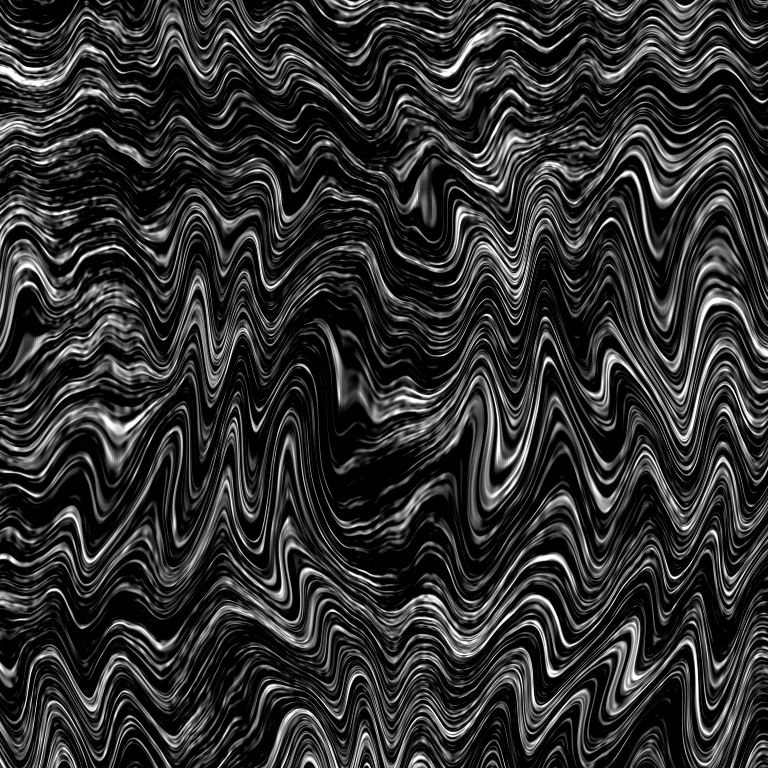
This texture is drawn by a WebGL 2 fragment shader. Its source:

```glsl
#version 300 es
precision highp float;

uniform vec2 u_resolution;
out vec4 fragColor;

// Folding of the strata
const vec2 SWAY_SCALE = vec2(4.5, 4.0);
const vec2 FOLD_SCALE = vec2(15.0, 4.5);
const vec2 CRIMP_SCALE = vec2(37.0, 11.0);
const vec2 PHASE_SCALE = vec2(5.0, 3.2);
const vec2 CALM_SCALE = vec2(1.7, 3.6);
const float SWAY_HEIGHT = 0.075;
const float FOLD_HEIGHT = 0.055;
const float CRIMP_HEIGHT = 0.012;
const float WAVE_COUNT = 8.0;
const float WAVE_MIN = 0.012;
const float WAVE_MAX = 0.042;
const float PHASE_DRIFT = 0.9;
const float SIDE_DRIFT = 0.035;

// Strands: frequency along and across the strata
const vec2 PATCH_FREQ = vec2(7.0, 11.0);
const vec2 BAND_FREQ = vec2(9.0, 75.0);
const vec2 STRAND_FREQ = vec2(14.0, 200.0);
const vec2 THREAD_FREQ = vec2(28.0, 410.0);
const vec2 BEAD_FREQ = vec2(170.0, 260.0);

// Tone
const float NOISE_DEVIATION = 0.43;
const float BIAS = 0.075;
const float GAIN = 0.29;
const float HIGHLIGHT = 0.045;
const float VOID_SHADE = 0.45;
const int SUBSAMPLES = 3;
const float SAMPLE_WIDTH = 0.85;
const float TAU = 6.28319;

float hash(vec2 cell) {
    vec3 q = fract(cell.xyx * 0.1031);
    q += dot(q, q.yzx + 33.33);
    return fract((q.x + q.y) * q.z);
}

float signedHash(vec2 cell) {
    return 2.0 * hash(cell) - 1.0;
}

// Smooth value noise in -1..1
float noise(vec2 p) {
    vec2 cell = floor(p);
    vec2 f = fract(p);
    f = f * f * (3.0 - 2.0 * f);
    float low = mix(signedHash(cell), signedHash(cell + vec2(1.0, 0.0)), f.x);
    float high = mix(signedHash(cell + vec2(0.0, 1.0)), signedHash(cell + 1.0), f.x);
    return mix(low, high, f.y);
}

// One strand, shifted so that neighbouring rows do not line up
float strandRow(float along, float row) {
    along += 19.0 * hash(vec2(row, 7.0));
    float cell = floor(along);
    float f = smoothstep(0.0, 1.0, along - cell);
    return mix(signedHash(vec2(cell, row)), signedHash(vec2(cell + 1.0, row)), f);
}

float strands(vec2 p) {
    float row = floor(p.y);
    float f = smoothstep(0.0, 1.0, p.y - row);
    return mix(strandRow(p.x, row), strandRow(p.x, row + 1.0), f);
}

// Maps a canvas point to (along, across) the folded strata
vec2 foldStrata(vec2 p) {
    float along = p.x + SIDE_DRIFT * noise(p * 5.0 + 41.0);
    vec2 q = vec2(along, p.y);
    float unrest = smoothstep(-0.7, 0.4, noise(p * CALM_SCALE + 58.0));
    float phase = WAVE_COUNT * along + PHASE_DRIFT * noise(q * PHASE_SCALE + 31.0);
    float lift = SWAY_HEIGHT * noise(q * SWAY_SCALE + 11.0);
    lift += mix(WAVE_MIN, WAVE_MAX, unrest) * sin(TAU * phase);
    lift += FOLD_HEIGHT * mix(0.5, 1.0, unrest) * noise(q * FOLD_SCALE + 67.0);
    lift += CRIMP_HEIGHT * noise(q * CRIMP_SCALE + 83.0);
    return vec2(along, p.y + lift);
}

// Brightness of the layered strands; crowding trades threads for strands
float strandTone(vec2 s, float crowding) {
    float z = 0.24 * noise(s * PATCH_FREQ + 5.0);
    z += 0.28 * strands(s * BAND_FREQ + 130.0);
    z += mix(0.66, 0.85, crowding) * strands(s * STRAND_FREQ + 270.0);
    z += mix(0.62, 0.25, crowding) * strands(s * THREAD_FREQ + 410.0);
    z += 0.34 * noise(s * BEAD_FREQ + 90.0);
    z /= NOISE_DEVIATION;
    return clamp(BIAS + GAIN * z + HIGHLIGHT * z * z * step(0.0, z), 0.0, 1.0);
}

void main() {
    // Stretched strata become dark voids, crowded ones lose their finest threads
    float across = foldStrata(gl_FragCoord.xy / u_resolution.y).y;
    float density = length(vec2(dFdx(across), dFdy(across))) * u_resolution.y;
    float shade = mix(VOID_SHADE, 1.0, smoothstep(0.1, 0.6, density));
    float crowding = smoothstep(1.2, 2.6, density);

    // Average several samples per pixel for smooth edges
    float tone = 0.0;
    for (int j = 0; j < SUBSAMPLES; j++) {
        for (int i = 0; i < SUBSAMPLES; i++) {
            vec2 offset = (vec2(i, j) + 0.5) / float(SUBSAMPLES) - 0.5;
            vec2 p = (gl_FragCoord.xy + SAMPLE_WIDTH * offset) / u_resolution.y;
            tone += strandTone(foldStrata(p), crowding);
        }
    }
    tone /= float(SUBSAMPLES * SUBSAMPLES);
    fragColor = vec4(vec3(tone * shade), 1.0);
}
```
